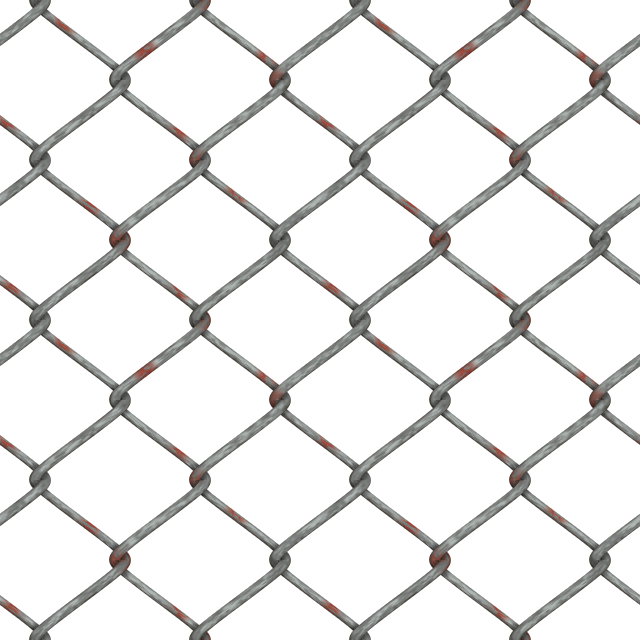
Give the GLSL for this pattern, as a Shadertoy shader.

```glsl
const float CELLS = 4.0;        // mesh repeats across and down
const float WEAR_CELLS = 2.0;   // cells before the wear repeats
const float REACH = 0.284;      // strand swing to each side of its axis
const float BEND = 0.0625;      // softness of the hooks
const float TAU = 6.2831853;

float hash21(vec2 p) {
    vec3 q = fract(p.xyx * vec3(0.1031, 0.1030, 0.0973));
    q += dot(q, q.yzx + 33.33);
    return fract((q.x + q.y) * q.z);
}

// Value noise wrapping at a whole-number period
float wrapNoise(vec2 p, vec2 period) {
    vec2 i = floor(p), f = fract(p);
    f = f * f * (3.0 - 2.0 * f);
    vec2 a = mod(i, period), b = mod(i + 1.0, period);
    return mix(mix(hash21(a), hash21(vec2(b.x, a.y)), f.x),
               mix(hash21(vec2(a.x, b.y)), hash21(b), f.x), f.y);
}

// Nearest point on a zigzag strand: xy = offset from it, z = height along it
vec3 strandOffset(vec2 p, float reach, float bend) {
    float apex = floor(2.0 * p.y + 0.5);
    float facing = 2.0 * mod(apex, 2.0) - 1.0;
    vec2 v = vec2(p.x * facing, p.y - 0.5 * apex);
    float slope2 = 16.0 * reach * (reach + 2.0 * bend);
    float t = v.y;
    // Newton steps toward the foot of the perpendicular
    for (int i = 0; i < 6; i++) {
        float h = sqrt(slope2 * t * t + bend * bend);
        float gap = reach + bend - h - v.x;
        float d1 = -slope2 * t / h;
        float d2 = -slope2 * bend * bend / (h * h * h);
        t -= (gap * d1 + t - v.y) / (1.0 + d1 * d1 + max(gap * d2, 0.0));
    }
    float x = reach + bend - sqrt(slope2 * t * t + bend * bend);
    return vec3((v.x - x) * facing, v.y - t, t + 0.5 * apex);
}

// Positive on the front diagonals, negative on the rear ones
float strandDepth(float along) {
    return sin(TAU * along);
}

float wireRadius(float along) {
    float depth = strandDepth(along);
    float hook = pow(abs(cos(TAU * along)), 16.0);
    return mix(0.0245, 0.031, smoothstep(-0.5, 0.5, depth)) + 0.006 * hook;
}

float rustAmount(float along, float id, float mottle) {
    float halfTurn = along * 2.0;
    vec2 segment = vec2(id, mod(floor(halfTurn), 2.0 * WEAR_CELLS));
    vec2 knot = vec2(id + 17.0, mod(floor(halfTurn + 0.5), 2.0 * WEAR_CELLS));
    // One patch along each segment, strongest on rear wires
    float centre = mix(0.25, 0.75, hash21(segment + 5.0));
    float patchMask = 1.0 - smoothstep(0.02, 0.13, abs(fract(halfTurn) - centre));
    patchMask *= strandDepth(along) < 0.0 ? 1.0 : step(0.7, hash21(segment + 31.0));
    // Occasional stains in the hooks
    float hookMask = 1.0 - smoothstep(0.03, 0.17, abs(fract(halfTurn + 0.5) - 0.5));
    hookMask *= step(0.6, hash21(knot));
    return max(patchMask, 0.8 * hookMask) * smoothstep(0.42, 0.7, mottle);
}

// Weathered round wire
vec3 wireColor(vec3 strand, float radius, float id) {
    float along = strand.z;
    float side = length(strand.xy) * sign(strand.x) / radius;
    vec2 grainPeriod = vec2(WEAR_CELLS * 26.0, 32.0);
    float grain = wrapNoise(vec2(along * 26.0, side * 2.2 + id * 8.0), grainPeriod);
    float fine = wrapNoise(vec2(along * 64.0, side * 4.0 + id * 16.0 + 7.0),
                           vec2(WEAR_CELLS * 64.0, 64.0));
    vec2 across = strand.xy / radius;
    float bulge = sqrt(max(1.0 - dot(across, across), 0.0));
    vec3 normal = normalize(vec3(across + 0.5 * (vec2(grain, fine) - 0.5), bulge + 0.05));
    float light = max(dot(normal, normalize(vec3(0.2, 0.3, 0.9))), 0.0);
    float shade = light * (0.55 + 0.35 * grain + 0.25 * fine);
    float hook = pow(abs(cos(TAU * along)), 20.0);
    shade *= 1.0 - 0.3 * hook;
    vec3 color = mix(vec3(0.27, 0.25, 0.22), vec3(0.45, 0.46, 0.45), smoothstep(0.1, 0.55, shade));
    color = mix(color, vec3(0.69, 0.72, 0.71), smoothstep(0.5, 1.05, shade));
    float rust = rustAmount(along, id, 0.6 * grain + 0.4 * fine + 0.12);
    return mix(color, vec3(0.58, 0.23, 0.17) * (0.5 + 0.6 * shade), 0.85 * rust);
}

vec3 strandAt(vec2 p, float index) {
    vec2 origin = vec2(0.5 * index, 0.5 * mod(index + 1.0, 2.0));
    return strandOffset(p - origin, REACH, BEND);
}

float coverage(float gap, float pixel) {
    return clamp(0.5 - gap / pixel, 0.0, 1.0);
}

void mainImage(out vec4 fragColor, in vec2 fragCoord) {
    vec2 p = CELLS * fragCoord / iResolution.xy;
    float pixel = CELLS / iResolution.y;

    // The two neighbouring strands, ordered by depth
    float rearIndex = floor(2.0 * p.x), frontIndex = rearIndex + 1.0;
    vec3 rear = strandAt(p, rearIndex), front = strandAt(p, frontIndex);
    if (strandDepth(rear.z) > strandDepth(front.z)) {
        vec3 swapStrand = rear; rear = front; front = swapStrand;
        float swapIndex = rearIndex; rearIndex = frontIndex; frontIndex = swapIndex;
    }
    float rearRadius = wireRadius(rear.z), frontRadius = wireRadius(front.z);
    float rearGap = length(rear.xy) - rearRadius;
    float frontGap = length(front.xy) - frontRadius;

    // Rear wire with contact shadow, then front wire
    float idPeriod = 2.0 * WEAR_CELLS;
    vec3 rearColor = wireColor(rear, rearRadius, mod(rearIndex, idPeriod));
    rearColor *= mix(0.6, 1.0, smoothstep(0.0, 0.045, frontGap));
    vec3 frontColor = wireColor(front, frontRadius, mod(frontIndex, idPeriod));
    vec3 color = mix(vec3(1.0), rearColor, coverage(rearGap, pixel));
    color = mix(color, frontColor, coverage(frontGap, pixel));
    fragColor = vec4(color, 1.0);
}
```
